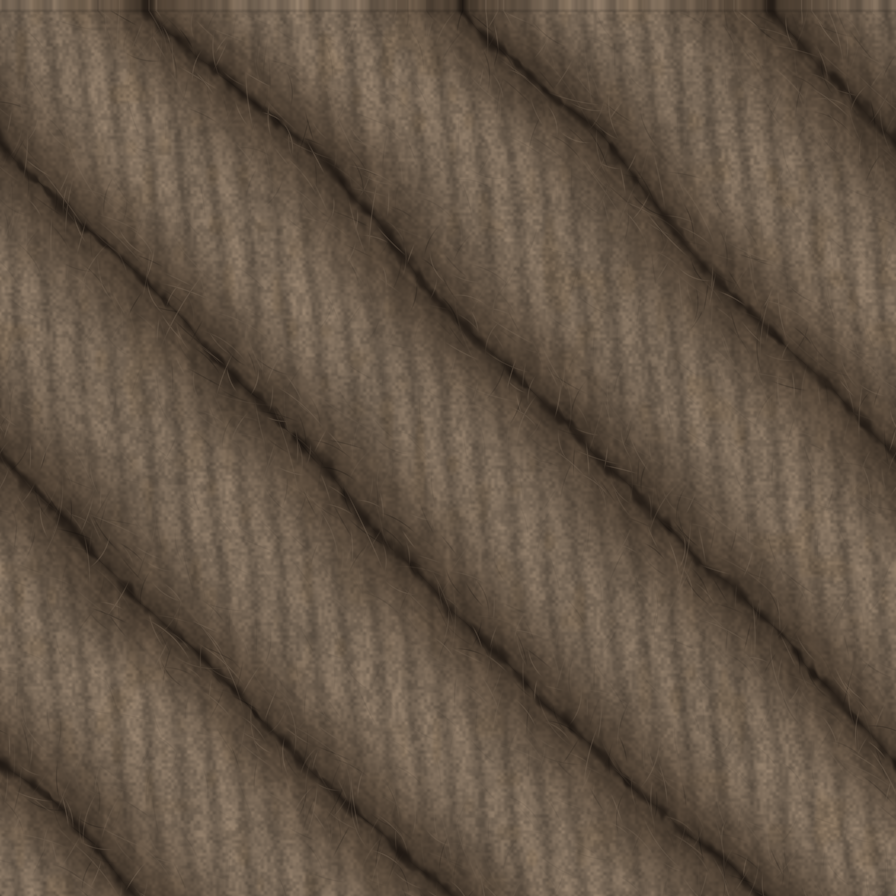
A WebGL 1 fragment shader for this texture:

```glsl
precision highp float;

uniform vec2 u_resolution;

#define STRANDS 3.0
#define RIBS 27.0
#define RIB_TILT 1.0
#define RIB_DEPTH 0.20
#define GROOVE_WOBBLE 0.12
#define GRAIN 0.34
#define HAIR_OPACITY 0.34
#define SEAM_Y 0.988
#define LIGHT_WOOL vec3(0.468, 0.404, 0.338)
#define SHADED_WOOL vec3(0.292, 0.239, 0.188)
#define GROOVE_COLOR vec3(0.125, 0.097, 0.075)
#define OCHRE vec3(0.435, 0.345, 0.235)

float hash(vec2 p) {
  vec3 q = fract(p.xyx * 0.1031);
  q += dot(q, q.yzx + 33.33);
  return fract((q.x + q.y) * q.z);
}

// Value noise that wraps at the canvas edges
float noise(vec2 p, vec2 cells) {
  vec2 g = p * cells;
  vec2 i = floor(g);
  vec2 f = fract(g);
  f = f * f * (3.0 - 2.0 * f);
  vec2 a = mod(i, cells);
  vec2 b = mod(i + 1.0, cells);
  return mix(mix(hash(a), hash(vec2(b.x, a.y)), f.x),
             mix(hash(vec2(a.x, b.y)), hash(b), f.x), f.y);
}

// Thin bent fibres, one per cell
float hairs(vec2 p, float cells, float seed) {
  vec2 g = p * cells;
  float width = cells * max(0.0011, 1.0 / u_resolution.y);
  float cover = 0.0;
  for (int y = -1; y <= 1; y++) {
    for (int x = -1; x <= 1; x++) {
      vec2 cell = floor(g) + vec2(float(x), float(y));
      vec2 key = mod(cell, cells) + seed;
      vec2 d = g - cell - vec2(hash(key + 3.1), hash(key + 7.7));
      float angle = 1.95 + 2.0 * (hash(key + 11.3) - 0.5);
      float c = cos(angle);
      float s = sin(angle);
      d = vec2(c * d.x + s * d.y, c * d.y - s * d.x);
      d.y += 0.6 * (hash(key + 17.9) - 0.5) * d.x * d.x;
      float reach = mix(0.5, 0.95, hash(key + 23.5));
      float line = 1.0 - smoothstep(0.1 * width, 1.3 * width, abs(d.y));
      line *= 1.0 - smoothstep(0.3 * reach, reach, abs(d.x));
      cover = max(cover, line * hash(key + 29.3));
    }
  }
  return cover;
}

void main() {
  vec2 uv = gl_FragCoord.xy / u_resolution;
  vec2 p = vec2(uv.x, min(uv.y, SEAM_Y));
  vec2 along = vec2(p.x + p.y, p.y);

  // Diagonal strands: t runs across one, edge is the distance to its groove
  float s = STRANDS * (p.x + p.y);
  s += GROOVE_WOBBLE * (noise(p, vec2(6.0)) - 0.5);
  s += 0.03 * (noise(p, vec2(28.0)) - 0.5);
  float strand = floor(s + 0.5);
  float t = s - strand;
  float edge = 0.5 - abs(t);
  float body = smoothstep(-0.02, 0.44, edge);
  float nearGroove = 1.0 - smoothstep(0.06, 0.34, edge);
  vec3 color = mix(SHADED_WOOL, LIGHT_WOOL, body);

  // Twisted ribs, each a little lighter or darker
  float phase = RIBS * p.x + RIB_TILT * t + 1.5 * t * t * t;
  phase += 0.2 * (noise(p, vec2(14.0)) - 0.5);
  float valley = 0.5 - 0.5 * cos(6.28318 * phase);
  float rib = mod(floor(phase + 0.5), RIBS);
  float tone = hash(vec2(rib, mod(strand, STRANDS) + 51.0)) - 0.5;
  color *= 1.05 - RIB_DEPTH * valley * valley * mix(0.25, 1.0, body);
  color *= 1.0 + 0.07 * tone * (1.0 - valley);

  // Mottling, ochre flecks and felted grain
  float patches = noise(p, vec2(9.0)) + noise(p, vec2(31.0, 17.0)) - 1.0;
  float fleck = smoothstep(0.62, 0.95, noise(p + 0.37, vec2(56.0, 34.0)));
  color *= 1.0 + 0.07 * patches;
  color = mix(color, OCHRE, 0.2 * fleck * body);
  float grain = 0.65 * noise(p, vec2(280.0)) + 0.35 * noise(p, vec2(180.0, 90.0));
  color *= 1.0 + GRAIN * mix(0.6, 1.0, body) * (grain - 0.5);

  // Combed nap beside the grooves
  float nap = noise(along, vec2(170.0, 26.0)) + noise(p, vec2(170.0, 32.0)) - 1.0;
  color *= 1.0 + 0.13 * nap * mix(0.3, 1.0, nearGroove);

  // Thin fibrous groove, fading in and out, with a soft shadow
  float ragged = edge + 0.03 * (noise(p, vec2(130.0, 70.0)) - 0.5);
  float width = mix(0.009, 0.032, noise(p, vec2(44.0)));
  float groove = 1.0 - smoothstep(-0.2 * width, 1.6 * width, ragged);
  float depth = mix(0.5, 1.0, noise(p + 0.19, vec2(80.0)));
  color *= 1.0 - 0.22 * exp(-edge / 0.045);
  color = mix(color, GROOVE_COLOR, depth * groove);

  // Stray fibres, pale and dark, thickest beside the grooves
  float fuzz = max(hairs(p, 13.0, 0.0), max(hairs(p, 23.0, 60.0), hairs(p, 38.0, 120.0)));
  float shadow = hairs(p, 32.0, 180.0);
  color *= 1.0 - 0.18 * shadow * mix(0.3, 1.0, nearGroove);
  color = mix(color, LIGHT_WOOL * 1.05, HAIR_OPACITY * fuzz * mix(0.2, 1.0, nearGroove));

  // Smeared seam along the top edge
  float seam = smoothstep(SEAM_Y - 0.001, SEAM_Y + 0.001, uv.y);
  float crease = 1.0 - smoothstep(0.0, 0.003, abs(uv.y - SEAM_Y));
  color *= (1.0 + 0.05 * seam) * (1.0 - 0.12 * crease);

  gl_FragColor = vec4(color, 1.0);
}
```
